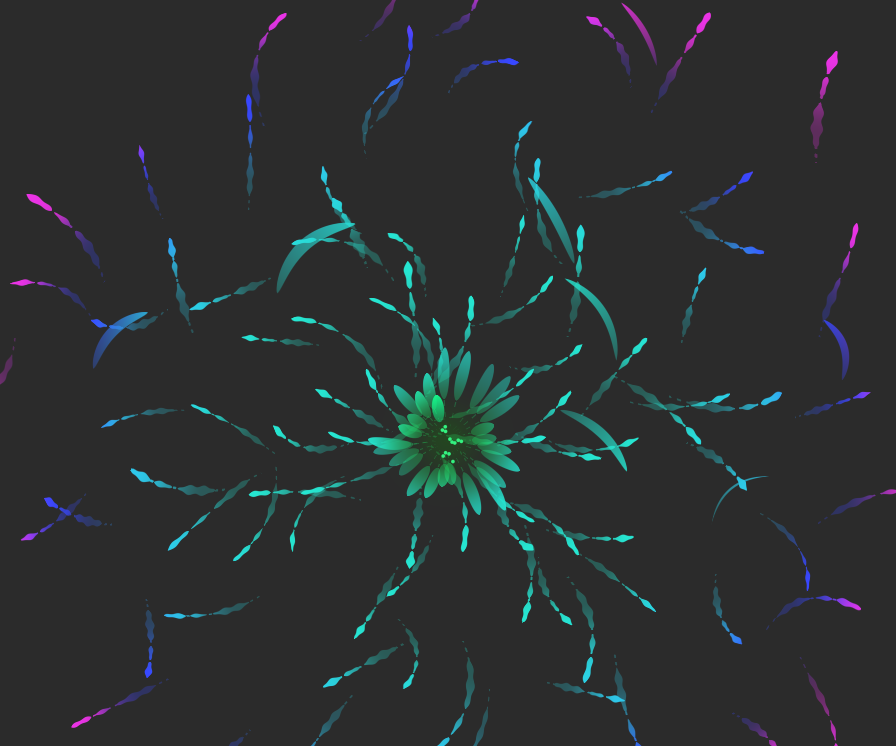
Write a Shadertoy shader that draws this background.

```glsl
vec2 hash2(vec2 p) {
    p = vec2(dot(p, vec2(127.1, 311.7)), dot(p, vec2(269.5, 183.3)));
    return fract(sin(p) * 43758.5);
}

float gradientNoise(vec2 p) {
    vec2 cell = floor(p), f = fract(p);
    vec2 u = f * f * (3.0 - 2.0 * f);
    vec2 e = vec2(0.0, 1.0);
    float a = dot(hash2(cell) * 2.0 - 1.0, f);
    float b = dot(hash2(cell + e.yx) * 2.0 - 1.0, f - e.yx);
    float c = dot(hash2(cell + e.xy) * 2.0 - 1.0, f - e.xy);
    float d = dot(hash2(cell + 1.0) * 2.0 - 1.0, f - 1.0);
    return mix(mix(a, b, u.x), mix(c, d, u.x), u.y);
}

vec2 direction(float angle) {
    return vec2(cos(angle), sin(angle));
}

// Green core, cyan middle, blue and magenta rim
vec3 tint(float radius) {
    vec3 c = mix(vec3(0.12, 0.85, 0.36), vec3(0.15, 0.90, 0.82), smoothstep(0.02, 0.09, radius));
    c = mix(c, vec3(0.18, 0.78, 0.92), smoothstep(0.22, 0.36, radius));
    c = mix(c, vec3(0.22, 0.28, 1.0), smoothstep(0.35, 0.43, radius));
    return mix(c, vec3(0.92, 0.20, 0.90), smoothstep(0.44, 0.51, radius));
}

// Bent axis between two ends: x runs 0..1 along it, y is the distance across
vec2 bentAxis(vec2 p, vec2 tail, vec2 head, float bend) {
    vec2 d = head - tail, q = p - tail;
    float len = length(d);
    float t = dot(q, d) / (len * len);
    float across = (d.x * q.y - d.y * q.x) / len - bend * len * 4.0 * t * (1.0 - t);
    float slope = 4.0 * bend * (1.0 - 2.0 * t);
    return vec2(t, abs(across) / sqrt(1.0 + slope * slope));
}

float lobe(float t, float middle, float reach) {
    float x = (t - middle) / reach;
    return sqrt(max(0.0, 1.0 - x * x));
}

float coverage(float halfWidth, float across) {
    return smoothstep(0.0, 1.4 / iResolution.x, halfWidth - across);
}

// Wide dim tail, dotted thread, bright head
float beads(vec2 p, vec2 tail, vec2 head, float bend, float width, float seed) {
    vec2 q = bentAxis(p, tail, head, bend);
    if (q.x < 0.0 || q.x > 1.0) return 0.0;
    float lumps = 0.82 + 0.18 * sin(q.x * 42.0 + seed * 6.3);
    float body = max(lobe(q.x, 0.33, 0.2), 0.85 * lobe(q.x, 0.89, 0.11));
    body = max(body, 0.65 * lobe(q.x, 0.67, 0.09)) * lumps;
    float thread = 0.3 * smoothstep(-0.5, 0.6, sin(q.x * 85.0 + seed * 9.0));
    return coverage(width * max(body, thread), q.y) * mix(0.26, 1.0, smoothstep(0.25, 0.95, q.x));
}

float ribbon(vec2 p, vec2 tail, vec2 head, float bend, float width) {
    vec2 q = bentAxis(p, tail, head, bend);
    return coverage(width * lobe(q.x, 0.5, 0.5), q.y) * mix(0.3, 0.85, clamp(q.x, 0.0, 1.0));
}

void mainImage(out vec4 fragColor, in vec2 fragCoord) {
    vec2 p = fragCoord / iResolution.x;
    vec2 center = vec2(0.499, 0.342);
    vec2 q = p - center;
    float radius = length(q);
    vec3 color = vec3(0.17);
    vec3 hue = tint(radius);

    // Faint green halo
    color += vec3(-0.03, 0.10, -0.04) * exp(-dot(q, q) / 0.0011);

    // Scattered trails along a golden spiral, gently warped
    vec2 drift = vec2(gradientNoise(p * 7.0), gradientNoise(p * 7.0 + 31.0));
    vec2 flow = q + 0.022 * smoothstep(0.05, 0.25, radius) * drift;
    for (int i = 0; i < 96; i++) {
        float n = float(i);
        vec2 h = hash2(vec2(n, 4.0)), k = hash2(vec2(n, 19.0));
        float reach = mix(0.11, 0.57, (n + h.x) / 96.0);
        float angle = n * 2.39996 + (h.y - 0.5) * 0.5;
        float turn = (k.x - 0.5) * mix(0.5, 2.0, smoothstep(0.1, 0.4, reach));
        float len = mix(0.08, 0.135, k.y);
        vec2 head = reach * direction(angle);
        vec2 tail = head - len * direction(angle + turn);
        float ink = beads(flow, tail, head, (h.x - 0.5) * 0.4, mix(0.0045, 0.0068, h.y), k.y);
        color = mix(color, hue, ink);
    }

    // Dense petals around the core
    for (int i = 0; i < 25; i++) {
        float n = float(i);
        vec2 h = hash2(vec2(n, 7.0));
        vec2 ray = direction((n + 0.5 * h.x) * 6.28319 / 25.0);
        float outer = mix(0.05, 0.105, h.y);
        vec2 a = bentAxis(q, ray * 0.012, ray * outer, (h.x - 0.5) * 0.15);
        float body = max(lobe(a.x, 0.68, 0.32), 0.2 * step(0.0, sin(a.x * 45.0)) * lobe(a.x, 0.5, 0.5));
        float ink = coverage(0.0072 * body, a.y) * mix(0.3, 0.95, smoothstep(0.3, 1.0, a.x) * h.x);
        color = mix(color, hue, ink);
    }

    // Bright core bud and sparks
    float bud = ribbon(q, vec2(-0.008, 0.019), vec2(-0.012, 0.05), 0.0, 0.0075);
    color = mix(color, vec3(0.08, 0.98, 0.55), bud * 1.15);
    for (int i = 0; i < 12; i++) {
        vec2 h = hash2(vec2(float(i), 53.0));
        vec2 spark = vec2(0.008, -0.004) + 0.022 * h.x * direction(h.y * 6.28319);
        color = mix(color, vec3(0.2, 0.95, 0.5), coverage(0.0028, length(q - spark)));
    }

    // Long smooth ribbons
    float ink = ribbon(p, vec2(0.309, 0.505), vec2(0.397, 0.583), 0.17, 0.0075);
    ink = max(ink, ribbon(p, vec2(0.104, 0.421), vec2(0.165, 0.484), 0.15, 0.0065));
    ink = max(ink, ribbon(p, vec2(0.641, 0.538), vec2(0.589, 0.635), -0.05, 0.006));
    ink = max(ink, ribbon(p, vec2(0.688, 0.430), vec2(0.630, 0.522), -0.15, 0.005));
    ink = max(ink, ribbon(p, vec2(0.625, 0.375), vec2(0.700, 0.306), 0.12, 0.006));
    ink = max(ink, ribbon(p, vec2(0.940, 0.408), vec2(0.919, 0.476), -0.18, 0.005));
    ink = max(ink, ribbon(p, vec2(0.794, 0.247), vec2(0.859, 0.301), 0.2, 0.002));
    ink = max(ink, ribbon(p, vec2(0.733, 0.759), vec2(0.693, 0.830), -0.08, 0.004));
    ink = max(ink, beads(p, vec2(0.911, 0.651), vec2(0.934, 0.776), 0.06, 0.008, 0.3));
    color = mix(color, hue, ink);

    fragColor = vec4(color, 1.0);
}
```
